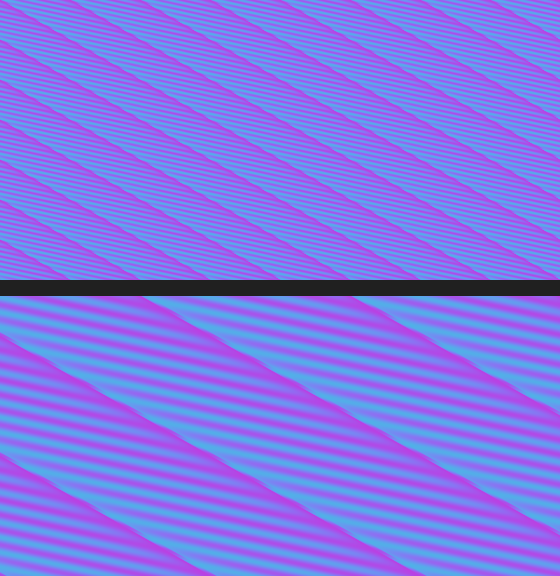
Top, the full canvas; bottom, a detail of the centre.
A Shadertoy shader for this texture map:

```glsl
const float TAU = 6.2831853;
const vec2 BAND_REPEATS = vec2(8.0, 7.0);     // whole cycles across and down
const vec2 STREAK_REPEATS = vec2(24.0, 56.0);
const float BAND_EDGE = 0.04;                 // softness of the band edge, in cycles
const float BAND_SLOPE = 0.3;                 // how much the band middle still ramps
const float STREAK_STRENGTH = 0.35;
const float TONE_CENTER = 0.47;

const vec3 MAGENTA = vec3(0.72, 0.26, 0.89);
const vec3 CYAN = vec3(0.27, 0.74, 0.88);

// Rising ramp that falls back to zero over its last part
float softSaw(float phase, float edge) {
    float ramp = fract(phase);
    return ramp * (1.0 - smoothstep(1.0 - edge, 1.0, ramp));
}

// Sine wave that fades out when it gets finer than the pixel grid
float softWave(float phase, float footprint) {
    return sin(TAU * phase) * (1.0 - smoothstep(0.4, 1.0, footprint));
}

// Nearly flat in the middle, steep towards -1 and 1
float flaredRamp(float x, float slope) {
    float square = x * x;
    return x * mix(square * square * square, 1.0, slope);
}

// Magenta to cyan, with a brighter blue between them
vec3 bandColor(float t, vec3 start, vec3 end) {
    return mix(start, end, t) + vec3(0.0, 0.0, 0.26 * t * (1.0 - t));
}

void mainImage(out vec4 fragColor, in vec2 fragCoord) {
    vec2 uv = fragCoord / iResolution.xy;

    // Steep diagonal bands, signed across their width
    float bandPhase = -dot(uv, BAND_REPEATS);
    float bandEdge = max(BAND_EDGE, 1.5 * fwidth(bandPhase));
    float across = 2.0 * softSaw(bandPhase, bandEdge) - 1.0;
    float band = 0.5 * flaredRamp(across, BAND_SLOPE);

    // Shallow streaks, tapering to nothing at the band edges
    float streakPhase = dot(uv, STREAK_REPEATS);
    float streak = softWave(streakPhase, fwidth(streakPhase));
    float envelope = 1.0 - across * across * across * across;

    float tone = clamp(TONE_CENTER + band + STREAK_STRENGTH * envelope * streak, 0.0, 1.0);
    fragColor = vec4(bandColor(tone, MAGENTA, CYAN), 1.0);
}
```
